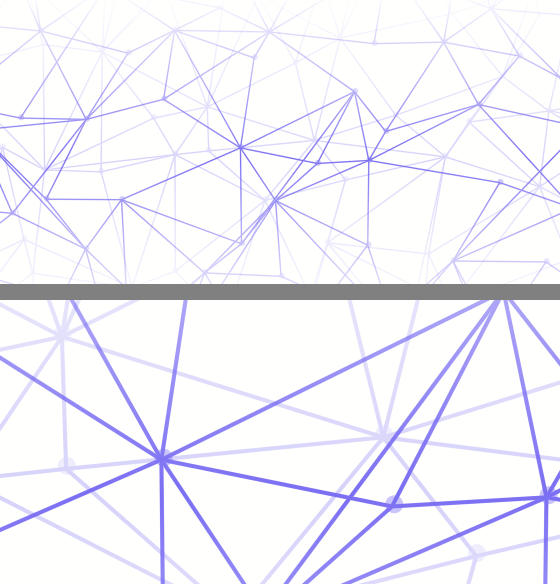
Top: the whole. Bottom: its middle third, enlarged.
Write a Shadertoy shader that draws this background.

```glsl
const vec3 PAPER = vec3(1.0, 1.0, 0.995);
const vec3 INK = vec3(0.46, 0.41, 0.95);
const vec2 CELL = vec2(0.28, 0.25);     // mesh cell, in canvas heights
const float JITTER = 0.84;              // share of the cell a node may roam
const float LINE_HALF_WIDTH = 0.0024;
const float DOT_RADIUS = 0.0105;
const float DOT_ALPHA = 0.42;
const vec2 DOT_SHIFT = vec2(0.002, 0.003);
const float EDGE_CHANCE = 0.88;
const float LONG_EDGE_CHANCE = 0.22;
const float BAND_HEIGHT = 0.44;         // height of the strongest ink
const float BAND_FALLOFF = 1.68;
const float FRONT_ALPHA = 0.96;
const float BACK_ALPHA = 0.3;

vec2 hash22(vec2 p) {
    vec3 q = fract(p.xyx * vec3(0.1031, 0.1030, 0.0973));
    q += dot(q, q.yzx + 33.33);
    return fract((q.xx + q.yz) * q.zy);
}

mat2 rotation(float angle) {
    float c = cos(angle), s = sin(angle);
    return mat2(c, s, -s, c);
}

// Each node stays inside its own cell
vec2 node(vec2 cell, float seed) {
    return (cell + 0.5 + JITTER * (hash22(cell + seed) - 0.5)) * CELL;
}

float segmentDistance(vec2 p, vec2 a, vec2 b) {
    vec2 ap = p - a, ab = b - a;
    return length(ap - ab * clamp(dot(ap, ab) / dot(ab, ab), 0.0, 1.0));
}

float coverage(float dist, float radius, float pixel) {
    return 1.0 - smoothstep(radius - 0.7 * pixel, radius + 0.7 * pixel, dist);
}

// Ink coverage of one irregular triangulated mesh
float mesh(vec2 p, float seed, float pixel) {
    vec2 home = floor(p / CELL);
    float lineDist = 1e3;
    float dotDist = 1e3;
    for (int j = -2; j <= 0; j++) {
        for (int i = -1; i <= 0; i++) {
            vec2 cell = home + vec2(i, j);
            vec2 a = node(cell, seed);
            vec2 right = node(cell + vec2(1, 0), seed);
            vec2 up = node(cell + vec2(0, 1), seed);
            vec2 corner = node(cell + vec2(1, 1), seed);
            vec2 pick = hash22(cell + seed + 71.0);
            vec2 extra = hash22(cell + seed + 137.0);

            // Sides of the cell
            if (pick.x < EDGE_CHANCE) lineDist = min(lineDist, segmentDistance(p, a, right));
            if (pick.y < EDGE_CHANCE) lineDist = min(lineDist, segmentDistance(p, a, up));

            // Alternating diagonals gather into fans
            bool rising = mod(cell.x + cell.y, 2.0) < 0.5;
            float diagonal = rising ? segmentDistance(p, a, corner) : segmentDistance(p, right, up);
            if (extra.x < EDGE_CHANCE) lineDist = min(lineDist, diagonal);

            // Occasional long strand
            if (extra.y < LONG_EDGE_CHANCE) {
                vec2 far = node(cell + vec2(1, 2), seed);
                lineDist = min(lineDist, segmentDistance(p, a, far));
            }
        }
    }
    dotDist = length(p - node(home, seed) - DOT_SHIFT);
    float line = coverage(lineDist, LINE_HALF_WIDTH, pixel);
    float spot = DOT_ALPHA * coverage(dotDist, DOT_RADIUS, pixel);
    return 1.0 - (1.0 - line) * (1.0 - spot);
}

void mainImage(out vec4 fragColor, in vec2 fragCoord) {
    float pixel = 1.0 / iResolution.y;
    vec2 p = fragCoord * pixel;

    // Ink is strongest in a horizontal band and fades above and below
    float fade = max(1.0 - BAND_FALLOFF * abs(p.y - BAND_HEIGHT), 0.05);

    float back = BACK_ALPHA * fade * mesh(rotation(-0.35) * p + vec2(3.1, 4.7), 19.0, pixel);
    float front = FRONT_ALPHA * fade * mesh(rotation(0.22) * p + vec2(5.3, 2.2), 43.0, pixel);

    vec3 color = mix(PAPER, INK, back);
    color = mix(color, INK, front);
    fragColor = vec4(color, 1.0);
}
```
